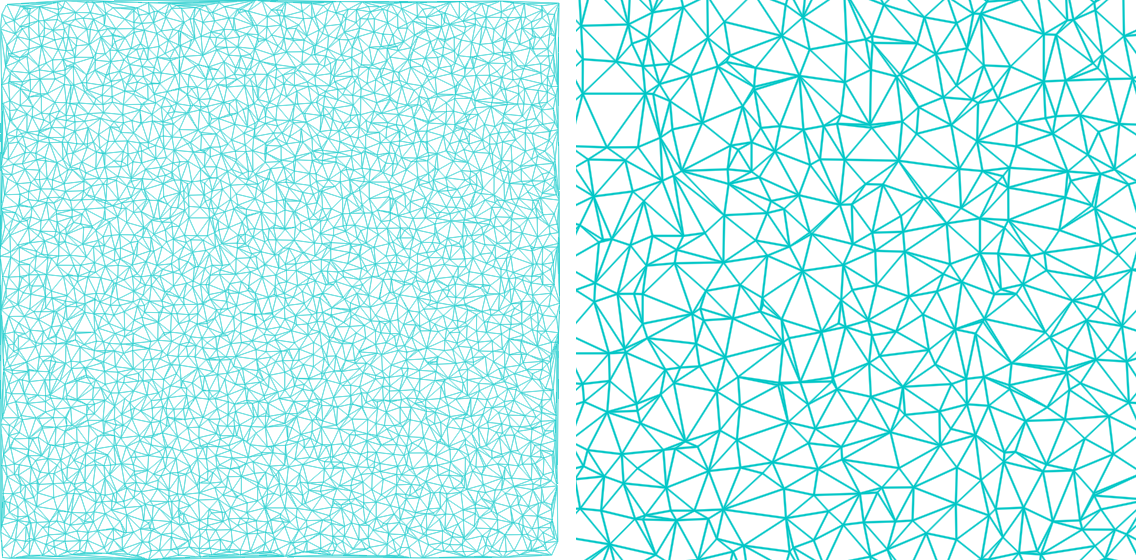
Left: the whole. Right: its middle third, enlarged.
A Shadertoy shader for this pattern:

```glsl
const float CELLS = 59.0;

vec2 hash2(vec2 p) {
    return fract(sin(vec2(dot(p, vec2(127.1, 311.7)), dot(p, vec2(269.5, 183.3)))) * 43758.5453);
}

float cross2(vec2 a, vec2 b) {
    return a.x * b.y - a.y * b.x;
}

// Jittered site of a cell, folded inside the canvas and thinned out along its border
vec2 siteOf(vec2 cell) {
    vec2 p = abs(cell + 0.5 + 1.35 * (hash2(cell) - 0.5));
    p = CELLS - abs(CELLS - p);
    vec2 edge = min(min(p, CELLS - p), 1.0);
    return p + sign(0.5 * CELLS - p) * (pow(edge, vec2(0.75)) - edge);
}

vec2 circumcentre(vec2 a, vec2 b, vec2 c) {
    vec2 u = b - a, v = c - a;
    float uu = dot(u, u), vv = dot(v, v);
    return a + vec2(v.y * uu - u.y * vv, u.x * vv - v.x * uu) / max(2.0 * cross2(u, v), 1e-6);
}

// Share of a soft pixel at the origin covered by the line from a to b
float lineCover(vec2 a, vec2 b, float pixel) {
    // Edges to the far helper corners stay invisible
    if (max(dot(a, a), dot(b, b)) > 1e4) return 0.0;
    vec2 ab = b - a;
    float t = clamp(-dot(a, ab) / max(dot(ab, ab), 1e-8), 0.0, 1.0);
    float d = length(a + t * ab);

    // Slanted lines are a little thinner than upright and level ones
    float slant = max(abs(ab.x), abs(ab.y)) / max(length(ab), 1e-4);
    float halfWidth = 0.5 * 0.0013 * slant * CELLS;
    float blur = 0.66 * pixel;
    return clamp((min(d + blur, halfWidth) - max(d - blur, -halfWidth)) / (2.0 * blur), 0.0, 1.0);
}

void mainImage(out vec4 fragColor, in vec2 fragCoord) {
    vec2 p = fragCoord / iResolution.xy * CELLS;
    float pixel = CELLS / iResolution.y;

    // Search window, stretched along the border for the long hull triangles
    vec2 edge = min(p, CELLS - p);
    vec2 reach = vec2(3.0);
    if (min(edge.x, edge.y) < 0.8) reach = edge.x < edge.y ? vec2(3.0, 14.0) : vec2(14.0, 3.0);
    vec2 lo = max(floor(p) - reach, 0.0);
    vec2 hi = min(floor(p) + reach, CELLS - 1.0);

    // Nearby sites, relative to this pixel
    vec2 sites[116];
    int count = 0;
    for (float y = lo.y; y <= hi.y; y++) {
        for (float x = lo.x; x <= hi.x; x++) {
            if (count < 116) sites[count++] = siteOf(vec2(x, y)) - p;
        }
    }

    // Shrink a huge triangle around the pixel until its circumcircle is empty (Delaunay)
    vec2 a = vec2(-300.0, -190.0), b = vec2(310.0, -180.0), c = vec2(7.0, 350.0);
    for (int step = 0; step < 28; step++) {
        vec2 centre = circumcentre(a, b, c);
        vec2 d = a;
        float best = 1e20;
        for (int i = 0; i < count; i++) {
            float power = dot(sites[i], sites[i] - 2.0 * centre);
            if (power < best) {
                best = power;
                d = sites[i];
            }
        }
        if (d == a || d == b || d == c) break;

        // Swap in the deepest site so the triangle still holds the pixel
        float sa = cross2(a, d), sb = cross2(b, d), sc = cross2(c, d);
        if (sa <= 0.0 && sb >= 0.0) c = d;
        else if (sb <= 0.0 && sc >= 0.0) a = d;
        else b = d;
    }

    // Blend the three edges over white
    float paper = (1.0 - lineCover(a, b, pixel))
                * (1.0 - lineCover(b, c, pixel))
                * (1.0 - lineCover(c, a, pixel));
    fragColor = vec4(mix(vec3(0.0, 0.775, 0.775), vec3(1.0), paper), 1.0);
}
```
